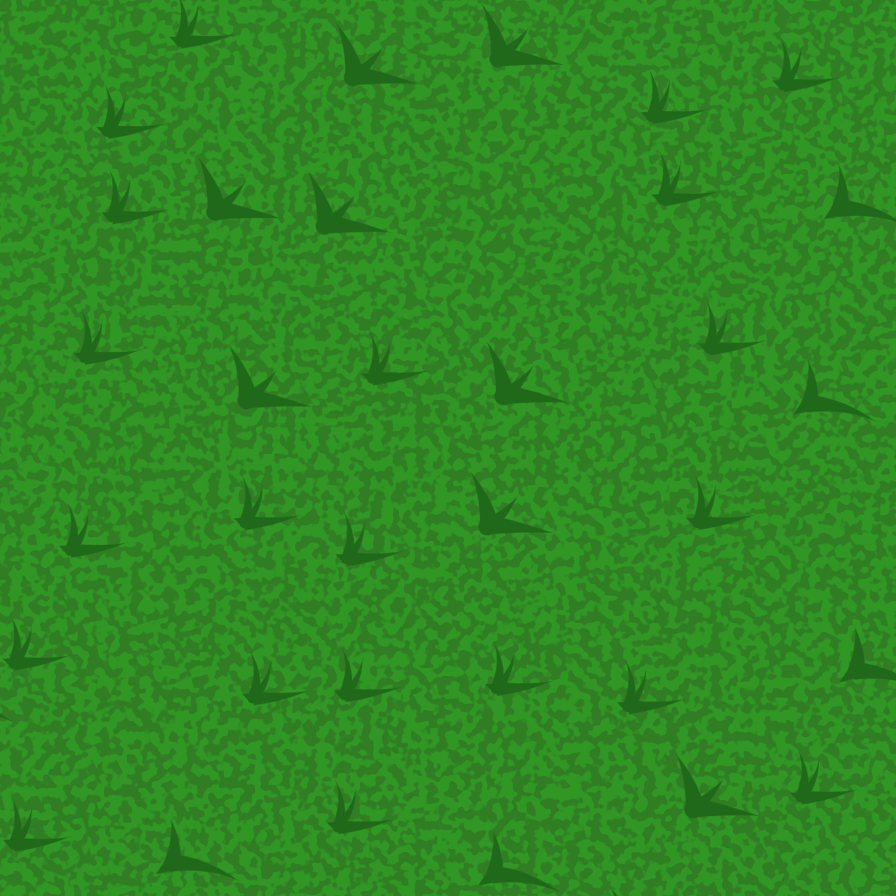
This texture is drawn by a three.js fragment shader. Its source:

```glsl
varying vec2 vUv;

float hash(vec2 p) {
  return fract(sin(dot(p, vec2(127.1, 311.7))) * 43758.5453);
}

float cornerSlope(vec2 cell, vec2 offset) {
  float angle = 6.2832 * hash(cell);
  return dot(vec2(cos(angle), sin(angle)), offset);
}

float gradientNoise(vec2 p) {
  vec2 i = floor(p), f = fract(p);
  vec2 u = f * f * f * (f * (f * 6.0 - 15.0) + 10.0);
  vec2 e = vec2(1.0, 0.0);
  return mix(
    mix(cornerSlope(i, f), cornerSlope(i + e.xy, f - e.xy), u.x),
    mix(cornerSlope(i + e.yx, f - e.yx), cornerSlope(i + e.xx, f - e.xx), u.x),
    u.y);
}

// Tapered blade from the origin to its tip, bowed sideways by bend
float blade(vec2 p, vec2 tip, float bend, float halfWidth) {
  float len = length(tip);
  vec2 dir = tip / len;
  float t = dot(p, dir) / len;
  float side = dot(p, vec2(-dir.y, dir.x)) - 4.0 * bend * t * (1.0 - t);
  return max(abs(side) - halfWidth * (1.0 - t), -t * len);
}

float slenderTuft(vec2 p) {
  float d = length(p) - 0.006;
  d = min(d, blade(p, vec2(-0.012, 0.005), 0.0, 0.006));
  d = min(d, blade(p, vec2(-0.002, 0.051), -0.005, 0.007));
  d = min(d, blade(p, vec2(0.020, 0.040), -0.004, 0.006));
  return min(d, blade(p, vec2(0.061, 0.008), -0.002, 0.008));
}

float broadTuft(vec2 p) {
  float d = length(p + vec2(0.002, 0.002)) - 0.010;
  d = min(d, blade(p, vec2(-0.020, 0.058), -0.003, 0.011));
  d = min(d, blade(p, vec2(0.031, 0.031), -0.002, 0.008));
  return min(d, blade(p, vec2(0.070, -0.009), 0.001, 0.011));
}

float spreadTuft(vec2 p) {
  float d = length(p) - 0.009;
  d = min(d, blade(p, vec2(-0.018, -0.012), 0.0, 0.009));
  d = min(d, blade(p, vec2(-0.001, 0.048), -0.003, 0.010));
  return min(d, blade(p, vec2(0.073, -0.019), 0.005, 0.010));
}

// Nearest tuft on a jittered 6 by 6 grid
float tufts(vec2 uv) {
  float d = 1.0;
  vec2 home = floor(uv * 6.0);
  for (int y = -1; y <= 1; y++) {
    for (int x = -1; x <= 1; x++) {
      vec2 cell = home + vec2(float(x), float(y));
      if (hash(cell + 51.7) > 0.88) continue;
      vec2 jitter = vec2(hash(cell + 13.1), hash(cell + 37.9));
      vec2 p = uv - (cell + 0.08 + 0.68 * jitter) / 6.0;
      float kind = hash(cell + 71.3);
      if (kind < 0.55) d = min(d, slenderTuft(p));
      else if (kind < 0.8) d = min(d, broadTuft(p));
      else d = min(d, spreadTuft(p));
    }
  }
  return d;
}

void main() {
  vec3 lightGrass = vec3(0.19, 0.59, 0.14);
  vec3 darkGrass = vec3(0.19, 0.49, 0.14);
  vec3 tuftGreen = vec3(0.13, 0.41, 0.10);

  // Mottled turf
  float turf = gradientNoise(vUv * 82.0)
    + 0.5 * gradientNoise(vUv * 157.0 + 19.3)
    + 0.12 * gradientNoise(vUv * 14.0 + 7.7);
  vec3 color = mix(darkGrass, lightGrass, smoothstep(-0.13, 0.10, turf));

  // Tufts on top
  color = mix(tuftGreen, color, smoothstep(-0.001, 0.001, tufts(vUv)));
  gl_FragColor = vec4(color, 1.0);
}
```
